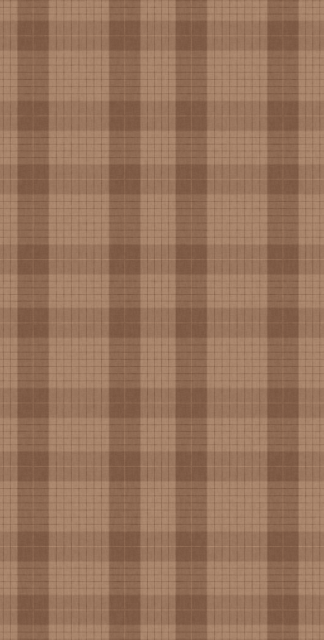
A Shadertoy shader for this pattern:

```glsl
// Brown woven plaid: wide warp and weft bands in mirrored pairs, a fine dark
// windowpane grid in the gaps between them and a pale thread along each band.
// Each axis is folded about its wide gap, then bands and lines are summed.

const vec2 SIZE = vec2(392.0, 768.0);         // canvas extent in thread units
const vec2 PERIOD = vec2(191.4, 172.25);      // one repeat
const vec2 WIDE_CENTRE = vec2(95.5, 91.0);    // middle of the first wide gap, from top left
const vec2 BAND_CENTRE = vec2(55.4, 48.1);    // distance from the wide gap's middle
const vec2 BAND_HALF = vec2(19.0, 18.0);
const vec2 WIDE_LINES = vec2(7.0, 6.0);       // dark lines per wide gap
const vec2 NARROW_LINES = vec2(4.0, 4.0);     // dark lines per narrow gap
const float LINE_HALF = 0.65;
const float PALE_HALF = 0.6;

const vec3 GROUND = vec3(0.668, 0.528, 0.427);
const vec3 WARP_DEPTH = vec3(0.110, 0.110, 0.100);
const vec3 WEFT_DEPTH = vec3(0.062, 0.062, 0.055);
const vec3 LINE_DEPTH = vec3(0.085, 0.085, 0.080);
const vec3 PALE_LIFT = vec3(0.075, 0.070, 0.060);
const float GRAIN = 0.034;
const float LINE_WEAR = 0.5;

float hash(vec2 p) {
    return fract(sin(dot(p, vec2(127.1, 311.7))) * 43758.5453);
}

float noise(vec2 p) {
    vec2 i = floor(p), f = fract(p);
    f = f * f * (3.0 - 2.0 * f);
    return mix(mix(hash(i), hash(i + vec2(1, 0)), f.x),
               mix(hash(i + vec2(0, 1)), hash(i + vec2(1, 1)), f.x), f.y);
}

// Share of a pixel of width px covered by a stripe of half-width w at distance d
float stripe(float d, float w, float px) {
    return clamp((min(d + 0.5 * px, w) - max(d - 0.5 * px, -w)) / px, 0.0, 1.0);
}

// Evenly spaced lines filling a gap; t is the distance from the gap's middle
float gapLines(float t, float gapHalf, float count, float px) {
    float spacing = 2.0 * gapHalf / (count + 1.0);
    float slot = t / spacing + 0.5 * (count + 1.0);
    float d = abs(fract(slot + 0.5) - 0.5) * spacing;
    return stripe(d, LINE_HALF, px) * step(t, gapHalf - 0.5 * spacing);
}

// Band, dark line and pale line coverage along one axis
vec3 sett(float x, float period, float centre, float bandCentre, float bandHalf,
          float wideLines, float narrowLines, float px) {
    float half_ = 0.5 * period;
    float t = abs(mod(x - centre + half_, period) - half_);
    float fromBand = abs(t - bandCentre);
    float band = stripe(fromBand, bandHalf, px + 0.8);
    float lines = gapLines(t, bandCentre - bandHalf, wideLines, px)
                + gapLines(half_ - t, half_ - bandCentre - bandHalf, narrowLines, px);
    return vec3(band, lines, stripe(fromBand, PALE_HALF, px));
}

void mainImage(out vec4 fragColor, in vec2 fragCoord) {
    vec2 uv = fragCoord / iResolution.xy;
    vec2 p = vec2(uv.x, 1.0 - uv.y) * SIZE;
    vec2 px = SIZE / iResolution.xy;

    vec3 warp = sett(p.x, PERIOD.x, WIDE_CENTRE.x, BAND_CENTRE.x, BAND_HALF.x,
                     WIDE_LINES.x, NARROW_LINES.x, px.x);
    vec3 weft = sett(p.y, PERIOD.y, WIDE_CENTRE.y, BAND_CENTRE.y, BAND_HALF.y,
                     WIDE_LINES.y, NARROW_LINES.y, px.y);

    // Broad bands
    vec3 col = GROUND - warp.x * WARP_DEPTH - weft.x * WEFT_DEPTH;

    // Fine lines, unevenly worn along their length
    float warpWear = 1.0 - LINE_WEAR * noise(p * vec2(0.11, 0.25));
    float weftWear = 1.0 - LINE_WEAR * noise(p * vec2(0.25, 0.11) + 50.0);
    col -= LINE_DEPTH * (warp.y * warpWear + 0.85 * weft.y * weftWear);
    col += PALE_LIFT * max(warp.z * warpWear, weft.z * weftWear);

    // Yarn grain: upright streaks, cross threads and a fine speckle
    float streak = noise(p * vec2(0.65, 0.16)) - 0.5;
    float cross_ = noise(p * vec2(0.14, 0.65) + 90.0) - 0.5;
    float speckle = noise(p * 0.66 + 170.0) - 0.5;
    col += GRAIN * (0.6 * streak + 0.35 * cross_ + 0.6 * speckle);

    fragColor = vec4(col, 1.0);
}
```
